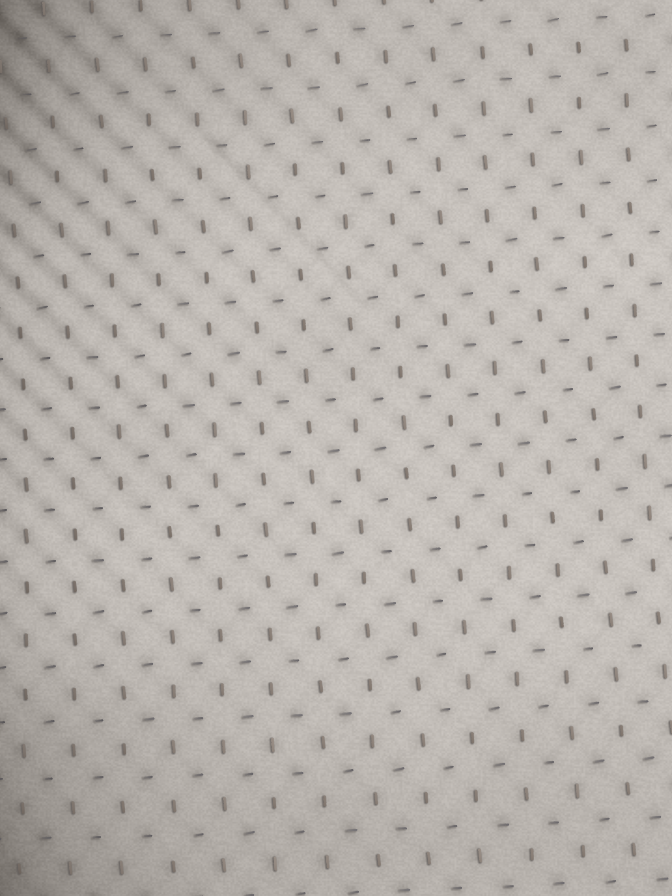
This texture is drawn by a Shadertoy shader. Its source:

```glsl
// Pale quilted plush pinned by alternating upright and level stitches on a gently warped lattice.
#define PITCH vec2(0.0705, 0.075)       // stitch spacing, in canvas widths
#define LATTICE_ORIGIN vec2(0.031, 0.035)
#define UPRIGHT_SIZE vec2(0.0092, 0.0020) // half length, half width
#define LEVEL_SIZE vec2(0.0068, 0.0015)
#define DIMPLE_RADIUS 0.014
#define DIMPLE_DEPTH 0.055
#define GRAIN 0.046
#define CLOTH_LEVEL 0.793
#define UPRIGHT_THREAD vec3(0.60, 0.555, 0.52)
#define LEVEL_THREAD vec3(0.41, 0.40, 0.415)
#define THREAD_SHADE vec3(0.38, 0.36, 0.35)

const float TAU = 6.28319;

float hash(vec2 p) {
    vec3 q = fract(p.xyx * 0.1031);
    q += dot(q, q.yzx + 33.33);
    return fract((q.x + q.y) * q.z);
}

float noise(vec2 p) {
    vec2 cell = floor(p), f = fract(p);
    f *= f * (3.0 - 2.0 * f);
    return mix(mix(hash(cell), hash(cell + vec2(1, 0)), f.x),
               mix(hash(cell + vec2(0, 1)), hash(cell + vec2(1, 1)), f.x), f.y);
}

// Lattice coordinates to canvas: rows tilt, columns lean, spacing grows outward.
vec2 latticeToCanvas(vec2 g) {
    float row2 = g.y * g.y;
    return LATTICE_ORIGIN + vec2(
        g.x * (PITCH.x + 5.9e-5 * row2 - 2.4e-4 * g.y) - 0.004 * g.y,
        g.y * (PITCH.y + 7.8e-5 * row2) - 1.2e-4 * row2 + 0.0027 * g.x + 1e-4 * g.x * g.x);
}

vec2 canvasToLattice(vec2 p) {
    vec2 g = (p - LATTICE_ORIGIN) / PITCH;
    for (int i = 0; i < 6; i++) g += (p - latticeToCanvas(g)) / (PITCH * 1.08);
    return g;
}

float segmentDistance(vec2 p, vec2 a, vec2 b) {
    vec2 ab = b - a;
    return length(p - a - ab * clamp(dot(p - a, ab) / dot(ab, ab), 0.0, 1.0));
}

// Broad light falling off to the left, the corners and the lower edge.
float ambientLight(vec2 p) {
    float leftFall = exp(-6.0 * (p.x + 0.5));
    float light = CLOTH_LEVEL - leftFall * (0.065 + 0.47 * p.y * p.y);
    light -= 0.07 * (1.0 - smoothstep(-0.667, -0.2, p.y));
    light -= 0.04 * smoothstep(0.25, 0.667, p.y);
    return light + 0.025 * (noise(p * 7.0 + 20.0) - 0.5);
}

// Diagonal valleys linking the stitches, deepest at the upper left.
float quiltValleys(vec2 p, vec2 g) {
    float depth = 0.008 + 0.085 * exp(-4.0 * (p.x + 0.5)) * smoothstep(-0.6, 0.5, p.y);
    float falling = 0.5 + 0.5 * cos(TAU * (g.x + g.y + 0.08));
    float rising = 0.5 + 0.5 * cos(TAU * (g.x - g.y));
    return depth * falling * falling + 0.008 * rising * rising;
}

// Woven nap: fine fuzz, light mottling and faint knit ribs.
float clothGrain(vec2 p) {
    float fuzz = noise(p * vec2(360.0, 400.0) + 300.0) + 0.35 * noise(p * 150.0 + 120.0) - 0.675;
    float ribs = sin(TAU * (p.y * 110.0 + p.x * 12.0 + noise(p * 30.0 + 50.0)));
    return GRAIN * fuzz + 0.004 * ribs;
}

void mainImage(out vec4 fragColor, in vec2 fragCoord) {
    vec2 p = (fragCoord - 0.5 * iResolution.xy) / iResolution.x;
    float pixel = 1.0 / iResolution.x;
    vec2 g = canvasToLattice(p);

    float light = ambientLight(p) - quiltValleys(p, g) + clothGrain(p);

    // One long crease with a lit flank.
    vec2 creaseTop = vec2(-0.19, 0.46), creaseEnd = vec2(0.04, 0.215);
    float crease = segmentDistance(p, creaseTop, creaseEnd) / 0.006;
    float flank = segmentDistance(p - vec2(0.01, 0.007), creaseTop, creaseEnd) / 0.007;
    light += 0.012 * exp(-flank * flank) - 0.025 * exp(-crease * crease);

    vec3 color = vec3(light, light - 0.02, light - 0.041);

    // Upright stitches sit on whole cells, level ones on half cells.
    for (int kind = 0; kind < 2; kind++) {
        bool upright = kind == 0;
        float offset = 0.5 * float(kind);
        vec2 id = floor(g - offset + 0.5) + offset;
        vec2 seed = id * 2.0 + 60.0;
        float wear = hash(seed), bend = hash(seed + 71.0) - 0.5;
        vec2 jitter = vec2(hash(seed + 13.0), hash(seed + 37.0)) - 0.5;
        vec2 q = p - latticeToCanvas(id) - 0.002 * jitter;

        // Pinched cloth, shaded more on the side away from the light.
        vec2 hollow = (q + vec2(0.003, -0.001)) / DIMPLE_RADIUS;
        color -= DIMPLE_DEPTH * (0.7 + 0.5 * wear) * exp(-dot(hollow, hollow) * 1.3);

        vec2 axis = normalize(upright ? vec2(-0.08 + 0.08 * bend, 1.0) : vec2(1.0, 0.10 + 0.2 * bend));
        vec2 size = upright ? UPRIGHT_SIZE : LEVEL_SIZE;
        size.x *= 0.85 + 0.3 * wear;
        if (!upright) size.y *= 1.0 - 0.35 * smoothstep(0.0, 0.6, p.y);
        vec2 reach = axis * (size.x - size.y);
        float along = clamp(dot(q, axis) / size.x, -1.0, 1.0);

        // Uneven thread: upright loops darken to the foot, level ones fade to the left.
        float ragged = 0.0007 * (noise(q * 500.0 + seed * 7.0 + 90.0) - 0.5);
        float body = segmentDistance(q, -reach, reach) - size.y + ragged;
        vec2 under = upright ? vec2(0.0012, 0.0008) : vec2(0.0022, 0.0012);
        float shade = segmentDistance(q + under, -reach, reach) - size.y;
        float strength = upright ? 0.85 : 0.62 + 0.38 * along;

        vec3 thread = (upright ? UPRIGHT_THREAD - 0.07 * smoothstep(0.2, -1.0, -along) * 0.3
                               : LEVEL_THREAD) + 0.08 * (wear - 0.5);
        thread -= upright ? 0.07 * (0.5 - 0.5 * along) : 0.0;
        thread *= 0.86 + 0.14 * smoothstep(-0.5, -0.1, p.x);
        float shadeCover = 1.0 - smoothstep(-pixel, pixel + 0.0015, shade);
        color = mix(color, THREAD_SHADE, (upright ? 0.8 : 0.45) * shadeCover);
        color = mix(color, thread, strength * (1.0 - smoothstep(-0.6 * pixel, 0.6 * pixel, body)));
    }
    fragColor = vec4(clamp(color, 0.0, 1.0), 1.0);
}
```
